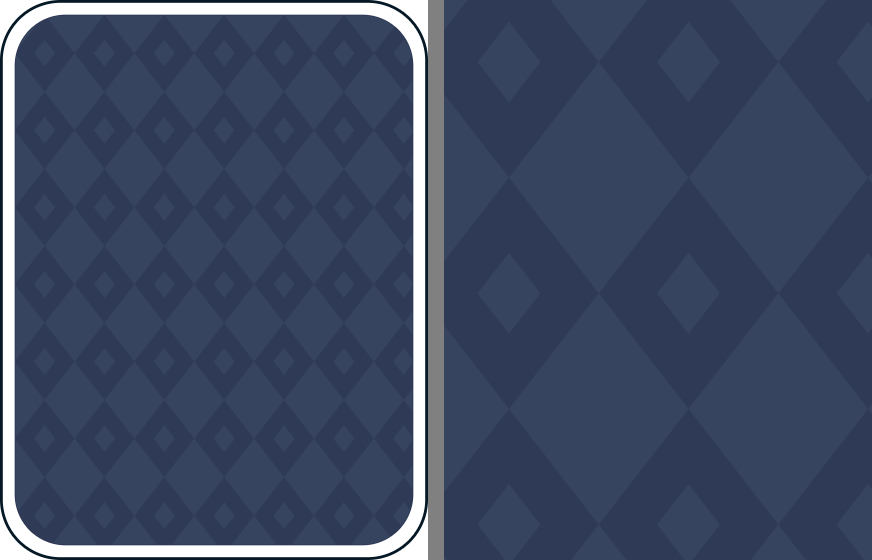
Left, the full canvas; right, a detail of the centre.
A Shadertoy shader for this pattern:

```glsl
// A card back: dark outline, white margin and a rounded blue panel, filled
// with a tone-on-tone lattice of touching hollow lozenges. The frame comes from
// rounded-box distances, the lattice from fract cells. Unit: canvas height.

const vec3 PAPER      = vec3(1.0);
const vec3 OUTLINE    = vec3(0.015, 0.095, 0.145);
const vec3 PANEL_LITE = vec3(0.212, 0.266, 0.378);
const vec3 PANEL_DARK = vec3(0.185, 0.231, 0.336);
const vec3 PANEL_RIM  = vec3(0.165, 0.212, 0.325);

const float OUTER_RADIUS  = 0.108;
const float OUTLINE_WIDTH = 0.0050;
const float PANEL_INSET   = 0.0262;
const float PANEL_RADIUS  = 0.091;
const float RIM_WIDTH     = 0.0015;

const vec2  REPEATS    = vec2(6.66, 6.885); // lozenges across and down the panel
const float HOLE_RATIO = 0.35;              // inner lozenge relative to outer

// Signed distance to a rounded box centred at the origin.
float roundedBox(vec2 p, vec2 halfSize, float radius) {
    vec2 q = abs(p) - halfSize + radius;
    return length(max(q, 0.0)) + min(max(q.x, q.y), 0.0) - radius;
}

// Antialiased coverage of the region where the distance is negative.
float coverage(float dist, float pixel) {
    return clamp(0.5 - dist / pixel, 0.0, 1.0);
}

// Coverage of hollow lozenges; cells are counted from the panel's top left.
float lozenges(vec2 fromCorner, vec2 cellSize, float pixel) {
    vec2 cell = fract(fromCorner / cellSize) - 0.5;
    float level = 2.0 * (abs(cell.x) + abs(cell.y));
    float toDistance = 1.0 / length(2.0 / cellSize);
    float body = coverage((level - 1.0) * toDistance, pixel);
    float hole = coverage((level - HOLE_RATIO) * toDistance, pixel);
    return body - hole;
}

void mainImage(out vec4 fragColor, in vec2 fragCoord) {
    float pixel = 1.0 / iResolution.y;
    vec2 halfCanvas = 0.5 * iResolution.xy * pixel;
    vec2 p = fragCoord * pixel - halfCanvas;
    vec2 halfPanel = halfCanvas - PANEL_INSET;

    // Frame: outline around the paper margin
    float card = roundedBox(p, halfCanvas, OUTER_RADIUS);
    vec3 color = mix(PAPER, OUTLINE, coverage(card, pixel));
    color = mix(color, PAPER, coverage(card + OUTLINE_WIDTH, pixel));

    // Panel: lozenge lattice with a faint darker rim
    vec2 fromCorner = vec2(p.x + halfPanel.x, halfPanel.y - p.y);
    vec2 cellSize = 2.0 * halfPanel / REPEATS;
    vec3 lattice = mix(PANEL_LITE, PANEL_DARK, lozenges(fromCorner, cellSize, pixel));
    float panel = roundedBox(p, halfPanel, PANEL_RADIUS);
    lattice = mix(PANEL_RIM, lattice, coverage(panel + RIM_WIDTH, pixel));
    color = mix(color, lattice, coverage(panel, pixel));

    fragColor = vec4(color, 1.0);
}
```
